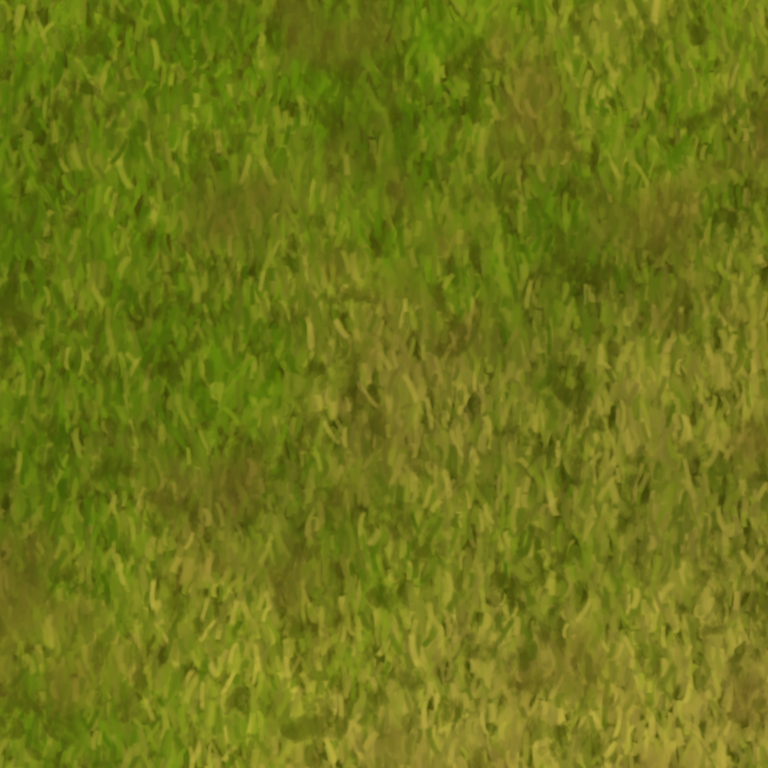
This texture is drawn by a three.js fragment shader. Its source:

```glsl
// Draws a soft, slightly blurred lawn with lush, dry and brownish patches.
varying vec2 vUv;

const vec3 LUSH_GREEN = vec3(0.345, 0.475, 0.035);
const vec3 OLIVE_GREEN = vec3(0.480, 0.515, 0.110);
const vec3 DRY_STRAW = vec3(0.620, 0.570, 0.215);
const vec3 BARE_BROWN = vec3(0.450, 0.375, 0.130);
const vec3 DEEP_SHADE = vec3(0.270, 0.290, 0.030);
const vec2 BLADE_GRID = vec2(44.0, 27.0);
const int BLADE_LAYERS = 6;
const float MIN_HALF_LENGTH = 0.010;
const float MAX_HALF_LENGTH = 0.025;
const float MIN_HALF_WIDTH = 0.0045;
const float MAX_HALF_WIDTH = 0.0085;
const float MAX_TILT = 0.75;
const float BLADE_OPACITY = 0.70;
const float BLADE_CONTRAST = 0.40;
const float HUE_SPREAD = 0.75;

float hash(vec2 p) {
  vec3 q = fract(p.xyx * 0.1031);
  q += dot(q, q.yzx + 33.33);
  return fract((q.x + q.y) * q.z);
}

float valueNoise(vec2 p) {
  vec2 cell = floor(p);
  vec2 f = fract(p);
  f = f * f * (3.0 - 2.0 * f);
  float low = mix(hash(cell), hash(cell + vec2(1.0, 0.0)), f.x);
  float high = mix(hash(cell + vec2(0.0, 1.0)), hash(cell + 1.0), f.x);
  return mix(low, high, f.y);
}

float fbm(vec2 p) {
  float sum = 0.0;
  float weight = 0.5;
  for (int octave = 0; octave < 4; octave++) {
    sum += weight * valueNoise(p);
    p = mat2(1.6, 1.2, -1.2, 1.6) * p + 17.3;
    weight *= 0.5;
  }
  return sum / 0.9375;
}

// Colour from lush (0) through olive (0.5) to straw (1)
vec3 grassColour(float dryness) {
  float d = clamp(dryness, 0.0, 1.0);
  vec3 fresh = mix(LUSH_GREEN, OLIVE_GREEN, min(d * 2.0, 1.0));
  return mix(fresh, DRY_STRAW, max(d * 2.0 - 1.0, 0.0));
}

// Soft, tapered and bent blade centred on the offset's origin
float bladeMask(vec2 offset, float tilt, float bend, vec2 halfSize) {
  float c = cos(tilt);
  float s = sin(tilt);
  vec2 q = vec2(c * offset.x + s * offset.y, c * offset.y - s * offset.x);
  float along = q.y / halfSize.y;
  float across = (q.x + bend * along * along) / halfSize.x;
  float ends = smoothstep(0.0, 0.6, 1.0 - along * along);
  return ends * (1.0 - smoothstep(0.15, 1.0, abs(across)));
}

void main() {
  vec2 uv = vUv;

  // Broad patches: greener to the upper left, drier to the lower right
  float patches = fbm(uv * 4.5 + 5.7) - 0.5;
  float dryness = 0.46 + 0.95 * patches - 0.42 * (uv.y - 0.5) + 0.26 * (uv.x - 0.5);
  float brown = smoothstep(0.53, 0.80, fbm(uv * 7.0 + 41.0));
  float light = 0.95 + 0.28 * (fbm(uv * 6.0 + 73.0) - 0.5);
  light += 0.10 * smoothstep(0.4, 0.0, uv.y) + 0.04 * smoothstep(0.6, 1.0, uv.y);

  // Shaded underlay between the blades
  vec2 warp = 0.03 * vec2(fbm(uv * 14.0), fbm(uv * 14.0 + 29.0));
  float gaps = fbm((uv + warp) * vec2(52.0, 30.0));
  vec3 colour = mix(DEEP_SHADE, grassColour(dryness), smoothstep(0.15, 0.65, gaps));

  // Layers of scattered blades, one blade per grid cell
  for (int layer = 0; layer < BLADE_LAYERS; layer++) {
    float seed = float(layer) * 61.0 + 11.0;
    vec2 p = uv * BLADE_GRID + vec2(0.37, 0.61) * float(layer);
    vec2 home = floor(p);
    for (int y = -1; y <= 1; y++) {
      for (int x = -1; x <= 1; x++) {
        vec2 cell = home + vec2(float(x), float(y));
        vec2 key = cell + seed;
        vec2 centre = cell + vec2(hash(key), hash(key + 131.7));
        float tilt = MAX_TILT * (hash(key + 217.3) + hash(key + 311.9) - 1.0);
        float bend = 0.010 * (hash(key + 419.1) - 0.5);
        vec2 halfSize = vec2(mix(MIN_HALF_WIDTH, MAX_HALF_WIDTH, hash(key + 523.7)),
                             mix(MIN_HALF_LENGTH, MAX_HALF_LENGTH, hash(key + 617.9)));
        float mask = bladeMask((p - centre) / BLADE_GRID, tilt, bend, halfSize);
        float tone = hash(key + 733.3) - 0.5;
        float hue = dryness + HUE_SPREAD * (hash(key + 839.1) - 0.5);
        vec3 blade = grassColour(hue + 0.3 * tone) * (1.0 + BLADE_CONTRAST * tone);
        colour = mix(colour, blade, mask * BLADE_OPACITY);
      }
    }
  }

  // Small dark hollows, brown thatch and uneven light
  float hollows = smoothstep(0.56, 0.80, fbm((uv - warp) * vec2(38.0, 30.0) + 97.0));
  colour = mix(colour, DEEP_SHADE, 0.55 * hollows);
  colour = mix(colour, BARE_BROWN, 0.50 * brown);
  gl_FragColor = vec4(clamp(colour * light, 0.0, 1.0), 1.0);
}
```
